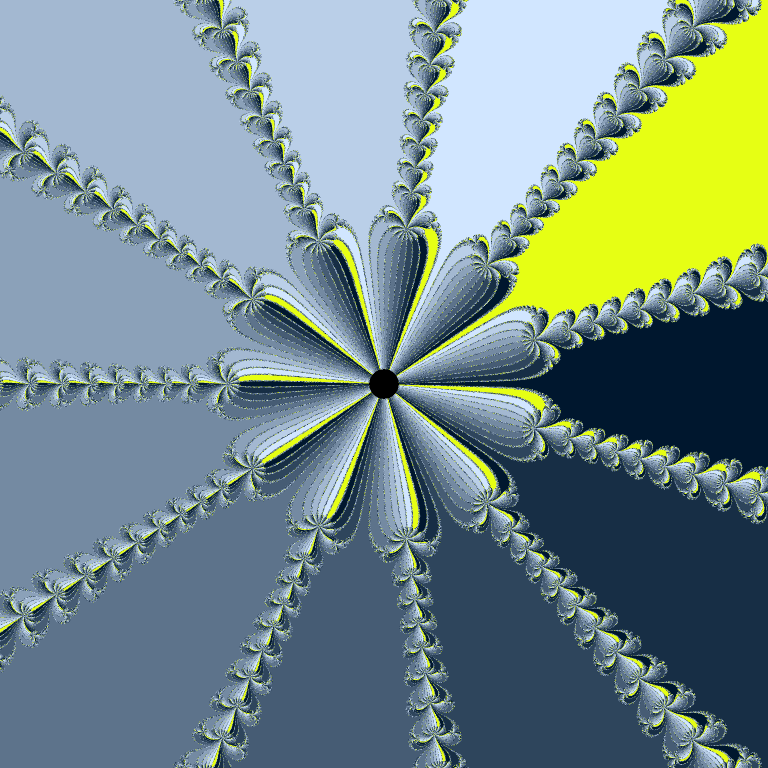
This background is drawn by a Shadertoy shader. Its source:

```glsl
#define DEGREE 11.0
#define VIEW_RADIUS 2.0
#define HOLE_RADIUS 0.077
#define FAR_RADIUS 4.0
#define MAX_STEPS 120
#define SAMPLES 2
#define LIGHT_BLUE vec3(0.82, 0.90, 1.00)
#define NAVY vec3(0.00, 0.09, 0.18)
#define YELLOW vec3(0.90, 1.00, 0.08)

const float TAU = 6.2831853;
const float SHRINK = (DEGREE - 1.0) / DEGREE;

// One Newton step for z^n - 1, written as ((n-1) z + z^(1-n)) / n
vec2 newtonStep(vec2 z) {
    float power = 1.0 - DEGREE;
    float angle = power * atan(z.y, z.x);
    float radius = pow(max(length(z), 0.03), power);
    return SHRINK * z + radius * vec2(cos(angle), sin(angle)) / DEGREE;
}

// Index of the root of unity that the start point falls into
float rootIndex(vec2 z) {
    for (int i = 0; i < MAX_STEPS; i++) {
        // Far out each step only shrinks z, so take those steps at once
        float radius = length(z);
        if (radius > FAR_RADIUS)
            z *= pow(SHRINK, floor(log(FAR_RADIUS / radius) / log(SHRINK)));

        vec2 next = newtonStep(z);
        float change = length(next - z);
        z = next;
        if (change < 0.001) break;
    }
    return mod(round(atan(z.y, z.x) * DEGREE / TAU), DEGREE);
}

// One yellow basin, the others fade from light blue to navy
vec3 basinColor(float index) {
    if (index == 1.0) return YELLOW;
    float fade = mod(index - 2.0, DEGREE) / (DEGREE - 2.0);
    return mix(LIGHT_BLUE, NAVY, fade);
}

void mainImage(out vec4 fragColor, in vec2 fragCoord) {
    float scale = 2.0 * VIEW_RADIUS / min(iResolution.x, iResolution.y);
    vec3 color = vec3(0.0);

    // Supersampling grid inside each pixel
    for (int j = 0; j < SAMPLES; j++)
    for (int i = 0; i < SAMPLES; i++) {
        vec2 offset = (vec2(i, j) + 0.5) / float(SAMPLES) - 0.5;
        vec2 z = (fragCoord + offset - 0.5 * iResolution.xy) * scale;
        // The black hole in the middle adds nothing
        if (length(z) > HOLE_RADIUS) color += basinColor(rootIndex(z));
    }
    fragColor = vec4(color / float(SAMPLES * SAMPLES), 1.0);
}
```
